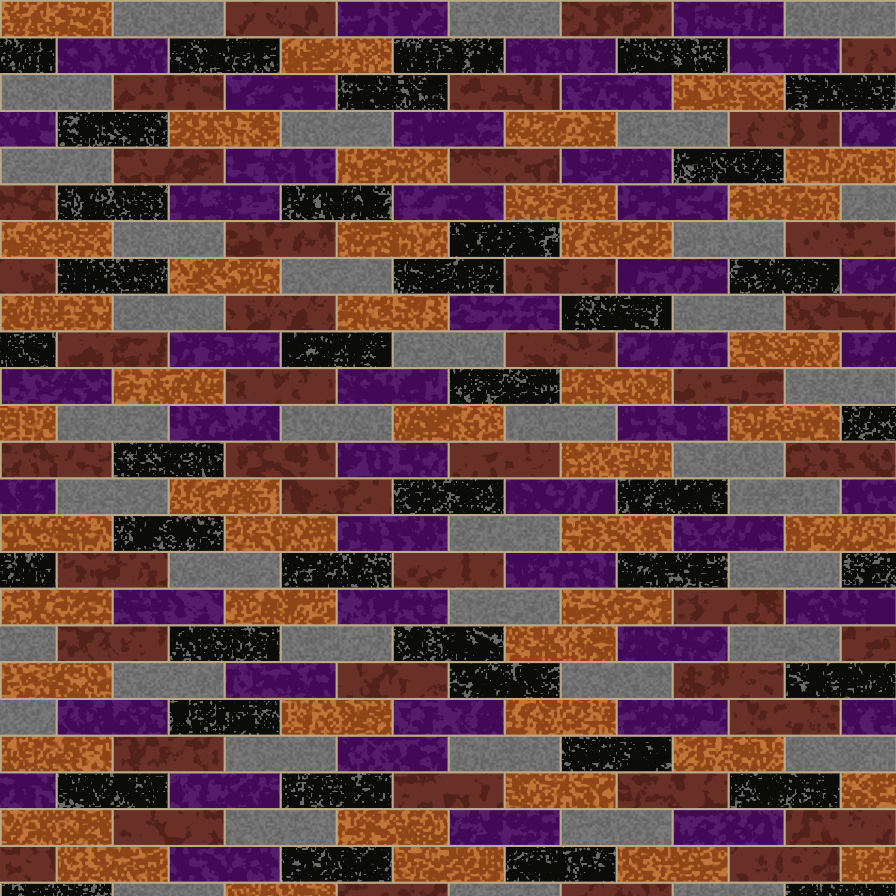
A Shadertoy shader for this pattern:

```glsl
// Running-bond brick wall in five mottled stone finishes with thin pale mortar.
#define COLUMNS 8.0
#define ROWS 24.38
#define MORTAR_WIDTH 0.0024
#define JOINT_OFFSET 0.0007
#define KINDS 5
#define MORTAR vec3(0.73, 0.66, 0.53)
#define PURPLE vec3(0.26, 0.035, 0.34)
#define RED vec3(0.41, 0.19, 0.152)
#define GREY vec3(0.44)
#define ORANGE vec3(0.56, 0.27, 0.09)
#define BLACK vec3(0.045, 0.045, 0.04)

// Integer hash to 0..1
float hash(ivec2 cell) {
    uvec2 q = uvec2(cell) * uvec2(1597u, 7919u);
    uint n = (q.x ^ (q.y << 8)) + q.y;
    n = (n ^ (n >> 15)) * 73939u;
    n = (n ^ (n >> 13)) * 91193u;
    n = (n ^ (n >> 16)) * 40503u;
    return float((n ^ (n >> 15)) & 65535u) / 65536.0;
}

float noise(vec2 p) {
    ivec2 i = ivec2(floor(p));
    vec2 f = fract(p);
    f = f * f * (3.0 - 2.0 * f);
    return mix(mix(hash(i), hash(i + ivec2(1, 0)), f.x),
               mix(hash(i + ivec2(0, 1)), hash(i + ivec2(1, 1)), f.x), f.y);
}

float fbm(vec2 p) {
    float sum = 0.0, weight = 0.5;
    for (int i = 0; i < 3; i++) {
        sum += weight * noise(p);
        p = p * 2.03 + 17.3;
        weight *= 0.5;
    }
    return sum / 0.875;
}

// Brick ids are (centre in half bricks, row): touching bricks differ in x mod 3.
// These steps reach the neighbours one class down; negated, one class up.
const ivec2 STEP[3] = ivec2[3](ivec2(-1, 1), ivec2(-1, -1), ivec2(2, 0));

int randomKind(ivec2 brick) {
    return int(hash(brick + 211) * float(KINDS));
}

// Least used kind, searched from a random start
int leastTaken(ivec2 brick, int taken[KINDS]) {
    int first = randomKind(brick), best = first;
    for (int i = 1; i < KINDS; i++) {
        int kind = (first + i) % KINDS;
        if (taken[kind] < taken[best]) best = kind;
    }
    return best;
}

int secondKind(ivec2 brick) {
    int taken[KINDS] = int[KINDS](0, 0, 0, 0, 0);
    for (int i = 0; i < 3; i++)
        taken[randomKind(brick + STEP[i])] += STEP[i].x * STEP[i].x;
    return leastTaken(brick, taken);
}

int thirdKind(ivec2 brick) {
    int taken[KINDS] = int[KINDS](0, 0, 0, 0, 0);
    for (int i = 0; i < 3; i++) {
        int weight = STEP[i].x * STEP[i].x;
        taken[secondKind(brick + STEP[i])] += weight;
        taken[randomKind(brick - STEP[i])] += weight;
    }
    return leastTaken(brick, taken);
}

int brickKind(ivec2 brick) {
    int group = brick.x % 3;
    return group == 0 ? randomKind(brick) : group == 1 ? secondKind(brick) : thirdKind(brick);
}

// Surface finish of each kind
vec3 finish(int kind, vec2 p) {
    if (kind == 0)
        return mix(PURPLE, vec3(0.33, 0.11, 0.42), smoothstep(0.52, 0.61, fbm(p * 140.0)));
    if (kind == 1)
        return mix(RED, vec3(0.32, 0.13, 0.10), smoothstep(0.55, 0.63, fbm(p * 100.0)));
    if (kind == 2)
        return GREY + 0.12 * (noise(p * 400.0) - 0.5);
    if (kind == 3)
        return mix(ORANGE, vec3(0.76, 0.46, 0.22), smoothstep(0.45, 0.75, noise(p * 300.0)));
    float speck = 0.6 * noise(p * 420.0) + 0.5 * fbm(p * 90.0);
    return mix(BLACK, vec3(0.42), smoothstep(0.68, 0.77, speck));
}

void mainImage(out vec4 fragColor, in vec2 fragCoord) {
    vec2 p = fragCoord / iResolution.y;
    float pixel = 1.0 / iResolution.y;

    // Courses count down from the top; odd ones shift by half a brick
    vec2 grid = (vec2(p.x, 1.0 - p.y) - JOINT_OFFSET) * vec2(COLUMNS, ROWS);
    int row = int(floor(grid.y)) + 32;
    int odd = row & 1;
    grid.x += 0.5 * float(odd);
    ivec2 brick = ivec2(2 * int(floor(grid.x)) + 1 - odd + 30, row);

    // Distance to the nearest joint, in canvas units
    vec2 joint = (0.5 - abs(fract(grid) - 0.5)) / vec2(COLUMNS, ROWS);
    float edge = min(joint.x, joint.y) - 0.5 * MORTAR_WIDTH;
    float stone = smoothstep(-0.5 * pixel, 0.5 * pixel, edge);

    fragColor = vec4(mix(MORTAR, finish(brickKind(brick), p), stone), 1.0);
}
```
